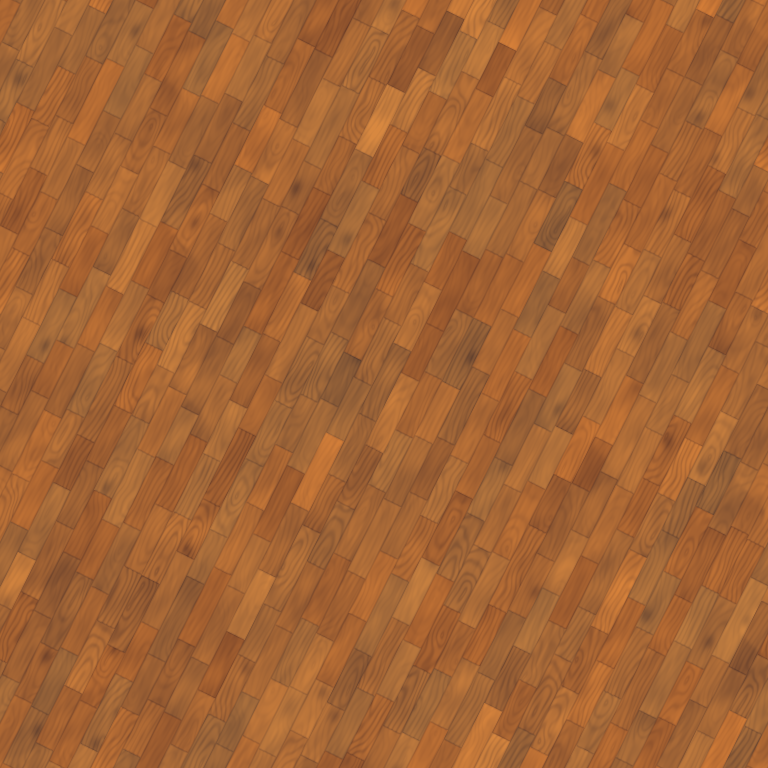
Write a WebGL 2 fragment shader that draws this texture.

```glsl
#version 300 es
precision highp float;
// Strip parquet of short wooden planks running up to the right at slope 2:1.
// Strips and planks lie on an integer lattice that wraps on the canvas; each
// plank gets its own tone, growth rings, fibres and knots from its wrapped id.
uniform vec2 u_resolution;
out vec4 fragColor;

const float TAU = 6.2831853;
const float STRIPS = 17.0;       // strips crossed per unit of height (twice that per width)
const float PLANKS = 5.0;        // planks along the strip per unit of width
const float SLANT = 2.2360680;   // length of the direction vector (1, 2)
const float STRIP_WIDTH = 1.0 / (STRIPS * SLANT);
const float PLANK_LENGTH = 1.0 / (PLANKS * SLANT);
const float LENGTH_JITTER = 0.3; // shift of plank ends, in plank lengths
const float SEAM = 0.0010;       // half width of the dark joints
const float SEAM_DEPTH = 0.75;
const float RINGS = 4.5;         // growth rings per strip width
const float RING_DEPTH = 0.75;
const float FIBRE_DEPTH = 0.55;
const float BLOTCH_DEPTH = 0.75;
const float CLOUD_DEPTH = 0.22;
const vec3 WOOD = vec3(0.645, 0.398, 0.209);
const vec3 TONE_STEP = vec3(0.122, 0.076, 0.020);
const vec3 RED_SHIFT = vec3(0.020, -0.022, -0.030);

float hash(vec3 p) {
  p = fract(p * vec3(0.1031, 0.1030, 0.0973));
  p += dot(p, p.yzx + 33.33);
  return fract((p.x + p.y) * p.z);
}

float noise(vec2 p, float seed) {
  vec2 i = floor(p), f = fract(p);
  f = f * f * (3.0 - 2.0 * f);
  float low = mix(hash(vec3(i, seed)), hash(vec3(i + vec2(1, 0), seed)), f.x);
  float high = mix(hash(vec3(i + vec2(0, 1), seed)), hash(vec3(i + 1.0, seed)), f.x);
  return mix(low, high, f.y);
}

// Same id for every copy of a plank under whole shifts of the canvas.
vec2 plankId(float strip, float plank) {
  float turn = floor((strip + 0.5) / STRIPS);
  float wrapped = mod(plank + 2.0 * PLANKS * turn + 0.5, 5.0 * PLANKS);
  return vec2(strip - turn * STRIPS, floor(wrapped));
}

float endShift(float strip, float plank) {
  return LENGTH_JITTER * hash(vec3(plankId(strip, plank), 1.0));
}

// Broad light and dark areas: layered sines with whole frequencies.
float clouds(vec2 uv) {
  float sum = 0.0;
  for (float i = 1.0; i < 8.0; i++) {
    float k = floor(11.0 * hash(vec3(i, 3.0, 5.0))) - 5.0;
    sum += sin(TAU * (dot(vec2(i, k), uv) + hash(vec3(i, 7.0, 2.0))) + 0.8 * sum);
  }
  return sum / 2.65;
}

// Tone of the figure in one plank; p is in strip widths, across and along.
float figure(vec2 p, vec2 id) {
  float seed = 20.0 + 180.0 * hash(vec3(id, 2.0));
  float warp = noise(p * vec2(1.7, 0.9), seed) - 0.5;

  // Rings of a tilted trunk cut flat: arches near the pith, lines far from it
  float pith = 2.2 * (hash(vec3(id, 3.0)) - 0.5);
  float crown = 3.4 * hash(vec3(id, 4.0));
  float radius = length(vec2(p.x - pith + 0.2 * warp, 0.26 * (p.y - crown) + 0.5 * warp));
  float late = 0.5 + 0.5 * sin(TAU * RINGS * radius);
  float strength = mix(0.2, 1.0, pow(hash(vec3(id, 5.0)), 2.0));
  float tone = RING_DEPTH * strength * (0.375 - late * late);

  // Fibres and soft stains
  tone += FIBRE_DEPTH * (noise(p * vec2(8.0, 1.2), seed + 3.1) - 0.5);
  tone += BLOTCH_DEPTH * (noise(p * vec2(1.3, 0.8), seed + 7.7) - 0.5);

  // A dark knot in a few planks
  vec2 knot = vec2(0.6 * pith * 0.5, crown);
  float spot = exp(-9.0 * dot(p - knot, (p - knot) * vec2(1.6, 0.7)));
  return tone - 1.1 * spot * step(0.9, hash(vec3(id, 6.0)));
}

vec3 parquet(vec2 uv) {
  // Strip, then plank within it
  float across = STRIPS * (2.0 * uv.x - uv.y);
  float strip = floor(across);
  float row = plankId(strip, 0.0).x;
  float stagger = fract(0.382 * row + 0.35 * hash(vec3(row, 9.0, 4.0)));
  float along = PLANKS * (uv.x + 2.0 * uv.y) + stagger;
  float plank = floor(along);
  if (along - plank < endShift(strip, plank)) plank -= 1.0;
  vec2 id = plankId(strip, plank);
  float fromStart = along - plank - endShift(strip, plank);
  float toEnd = plank + 1.0 + endShift(strip, plank + 1.0) - along;

  // Tone of the plank, with a few bright ones
  float tone = 0.65 * (hash(vec3(id, 11.0)) + hash(vec3(id, 12.0)) - 1.0);
  tone += 0.75 * smoothstep(0.87, 1.0, hash(vec3(id, 13.0)));
  vec2 local = vec2(across - strip - 0.5, fromStart * PLANK_LENGTH / STRIP_WIDTH);
  tone += figure(local, id) + CLOUD_DEPTH * clouds(uv);

  // Joints
  float side = (0.5 - abs(local.x)) * STRIP_WIDTH;
  float end = min(fromStart, toEnd) * PLANK_LENGTH;
  tone -= SEAM_DEPTH * (1.0 - smoothstep(0.0, 2.0 * SEAM, min(side, end)));

  float red = 2.0 * hash(vec3(id, 14.0)) - 1.0;
  return WOOD + TONE_STEP * clamp(tone, -2.2, 1.7) + RED_SHIFT * red * 0.7;
}

void main() {
  // Four samples per pixel smooth every edge
  vec3 color = vec3(0.0);
  for (int i = 0; i < 4; i++) {
    vec2 shift = 0.5 * vec2(i & 1, i >> 1) - 0.25;
    color += parquet((gl_FragCoord.xy + shift) / u_resolution);
  }
  fragColor = vec4(color / 4.0, 1.0);
}
```
